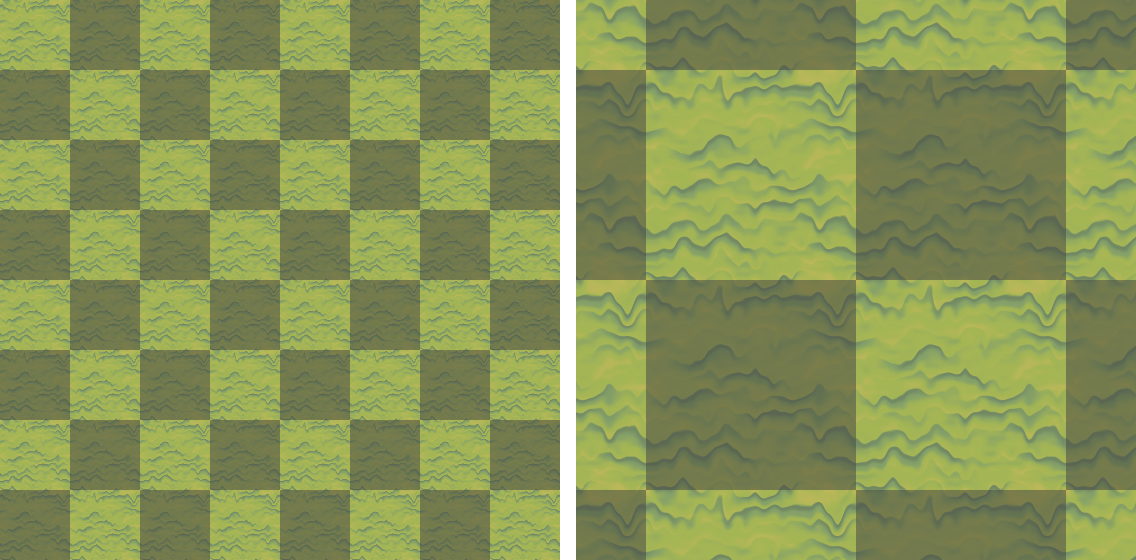
Left: the whole. Right: its middle third, enlarged.
Give the GLSL for this pattern, as a Shadertoy shader.

```glsl
// Checkerboard lawn: eight by eight squares of light and dark mown grass.
// Every square carries the same ragged horizontal tufts, made from warped rows
// of a sawtooth profile and value noise that wraps at the square's edges.

const float CELLS = 8.0;              // squares across and down
const float ROWS = 11.0;              // tuft rows in a square
const float TUFTS = 4.0;              // tuft patches along a row
const float RAGGED = 1.1;             // height of the ragged edge, in rows
const float CREASE = 0.75;            // strength of the shadow lines

const vec3 LIGHT_WARM  = vec3(0.73, 0.72, 0.35);
const vec3 LIGHT_LEAF  = vec3(0.64, 0.71, 0.33);
const vec3 LIGHT_COOL  = vec3(0.52, 0.63, 0.41);
const vec3 LIGHT_SHADE = vec3(0.42, 0.50, 0.38);
const vec3 DARK_WARM   = vec3(0.49, 0.49, 0.29);
const vec3 DARK_LEAF   = vec3(0.45, 0.48, 0.30);
const vec3 DARK_COOL   = vec3(0.39, 0.45, 0.32);
const vec3 DARK_SHADE  = vec3(0.34, 0.38, 0.32);

float hash(vec2 p) {
    vec3 q = fract(p.xyx * vec3(0.1031, 0.1030, 0.0973));
    q += dot(q, q.yzx + 33.33);
    return fract((q.x + q.y) * q.z);
}

// Value noise that repeats after a whole number of lattice steps.
float wrapNoise(vec2 p, vec2 period) {
    vec2 i = floor(p), f = fract(p);
    f = f * f * (3.0 - 2.0 * f);
    vec2 a = mod(i, period), b = mod(i + 1.0, period);
    return mix(mix(hash(a), hash(vec2(b.x, a.y)), f.x),
               mix(hash(vec2(a.x, b.y)), hash(b), f.x), f.y);
}

float cellNoise(vec2 uv, vec2 freq) {
    return wrapNoise(uv * freq, freq);
}

// Returns coolness of the grass in x and crease shadow in y.
vec2 grass(vec2 uv, float pixel) {
    // Ragged rows
    float warp = cellNoise(uv, vec2(11.0, 6.0)) - 0.5
               + 0.6 * (cellNoise(uv, vec2(23.0, 12.0)) - 0.5);
    float height = uv.y * ROWS + RAGGED * warp;
    float row = mod(floor(height), ROWS);
    float rise = fract(height);
    float edge = 1.0 - smoothstep(1.0 - max(0.12, pixel * ROWS), 1.0, rise);

    // Tufts of varying strength along each row
    float shift = TUFTS * hash(vec2(row, 57.0));
    float tuft = wrapNoise(vec2(uv.x * TUFTS + shift, row), vec2(TUFTS, ROWS));
    float body = smoothstep(0.0, 0.8, rise) * edge;

    // Soft streaks and fine blades
    float streak = cellNoise(uv, vec2(5.0, 16.0));
    float blades = cellNoise(uv, vec2(17.0, 41.0));

    float cool = 0.06 + 0.75 * tuft * body + 0.32 * streak + 0.20 * blades;
    float crease = smoothstep(0.55, 0.85, rise) * edge
                 * smoothstep(0.48, 0.80, tuft);
    return vec2(clamp(cool, 0.0, 1.0), crease);
}

vec3 grassColour(vec2 g, vec3 warm, vec3 leaf, vec3 cool, vec3 shade) {
    vec3 c = mix(warm, leaf, smoothstep(0.10, 0.42, g.x));
    c = mix(c, cool, smoothstep(0.42, 0.88, g.x));
    return mix(c, shade, CREASE * g.y);
}

// One for light squares, zero for dark, with smooth borders.
float checker(vec2 grid, float pixel) {
    vec2 wave = 0.5 - abs(mod(grid + 0.5, 2.0) - 1.0);
    vec2 side = clamp(2.0 * wave / pixel, -1.0, 1.0);
    return 0.5 - 0.5 * side.x * side.y;
}

void mainImage(out vec4 fragColor, in vec2 fragCoord) {
    vec2 grid = CELLS * fragCoord / iResolution.xy;
    float pixel = CELLS / iResolution.y;

    vec2 g = grass(fract(grid), pixel);
    vec3 light = grassColour(g, LIGHT_WARM, LIGHT_LEAF, LIGHT_COOL, LIGHT_SHADE);
    vec3 dark = grassColour(g, DARK_WARM, DARK_LEAF, DARK_COOL, DARK_SHADE);

    fragColor = vec4(mix(dark, light, checker(grid, pixel)), 1.0);
}
```
